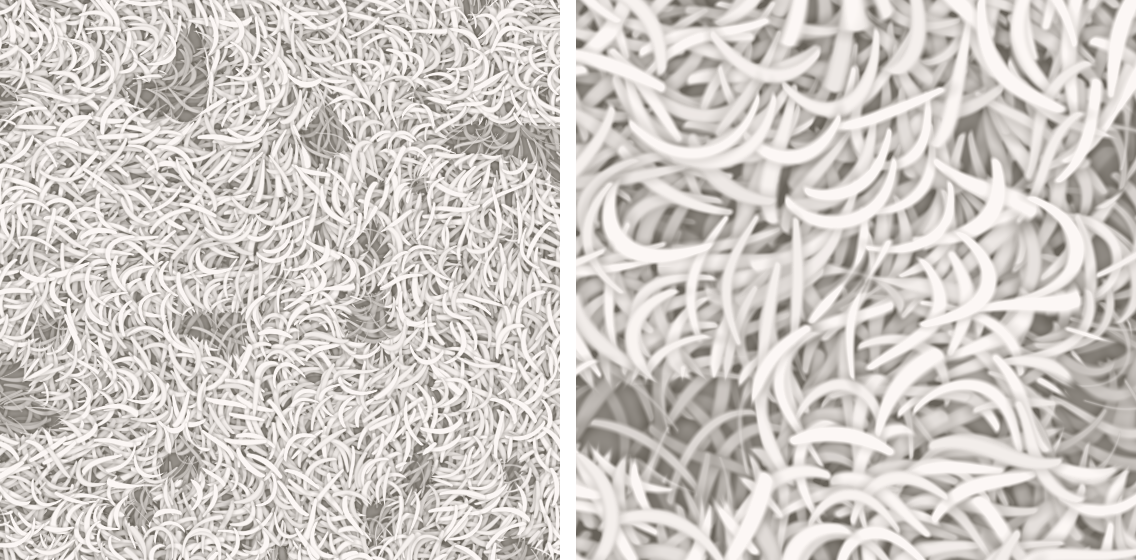
Left, the full canvas; right, a detail of the centre.
Reproduce this texture procedurally as a Shadertoy shader.

```glsl
#define LAYERS 10
#define CELLS 22.0
#define HALF_WIDTH 0.097
#define EDGE_BLUR 0.035
#define SHADOW 0.12
#define SHADOW_REACH 0.24
#define FLOW_SCALE 5.0
#define GAP_SCALE 12.0
#define DEEP_TONE 0.70
#define TIP_TONE 1.06
#define DARK vec3(0.46, 0.44, 0.41)
#define LIGHT vec3(0.98, 0.96, 0.95)

vec4 hash4(vec2 p) {
    vec4 q = fract(p.xyxy * vec4(0.1031, 0.1030, 0.0973, 0.1099));
    q += dot(q, q.wzxy + 33.33);
    return fract((q.xxyz + q.yzzw) * q.zywx);
}

float noise(vec2 p) {
    vec2 i = floor(p), f = fract(p);
    f = f * f * (3.0 - 2.0 * f);
    float low = mix(hash4(i).x, hash4(i + vec2(1, 0)).x, f.x);
    float high = mix(hash4(i + vec2(0, 1)).x, hash4(i + vec2(1, 1)).x, f.x);
    return mix(low, high, f.y);
}

// Bent fibre: x is the relative position along it, y the distance to it
vec2 fibre(vec2 p, float angle, float bend, float halfLength) {
    float c = cos(angle), s = sin(angle);
    p = vec2(c * p.x + s * p.y, c * p.y - s * p.x);
    float slope = 2.0 * bend * p.x;
    float across = abs(p.y - bend * (p.x * p.x - 0.2)) * inversesqrt(1.0 + slope * slope);
    float beyond = max(abs(p.x) - halfLength, 0.0);
    return vec2(p.x / halfLength, length(vec2(across, beyond)));
}

void mainImage(out vec4 fragColor, in vec2 fragCoord) {
    vec2 uv = fragCoord / min(iResolution.x, iResolution.y);

    // Tuft direction, and hollows where the upper fibres thin out
    float flow = 1.1 + 3.8 * (noise(uv * FLOW_SCALE + 90.0) - 0.5);
    float gap = noise(uv * GAP_SCALE + 40.0);

    // Sheets of fibres from the tips down, until nothing below shows
    float tone = 0.0, light = 1.0;
    for (int layer = 0; layer < LAYERS; layer++) {
        if (light < 0.03) break;
        float depth = float(layer) / float(LAYERS - 1);
        float layerTone = mix(DEEP_TONE, TIP_TONE, pow(1.0 - depth, 0.6));
        float fullness = mix(smoothstep(0.12, 0.30, gap), 1.0, smoothstep(0.4, 0.8, depth));
        vec2 p = uv * CELLS + float(layer) * vec2(0.37, 0.61);
        vec2 base = floor(p);

        for (int i = 0; i < 9; i++) {
            vec2 cell = base + vec2(i % 3 - 1, i / 3 - 1);
            vec4 rnd = hash4(cell + 60.0 + float(layer) * vec2(37.0, 71.0));
            vec4 look = fract(rnd * 57.0 + rnd.wxyz * 13.0);
            float angle = flow + 2.2 * (rnd.z - 0.5);
            float bend = 1.2 * (look.x - 0.5);
            vec2 d = fibre(p - cell - rnd.xy, angle, bend, mix(0.65, 0.88, look.y));
            float width = HALF_WIDTH * mix(0.75, 1.2, look.z) * (1.0 - 0.35 * d.x * d.x);
            width *= fullness;

            // Rounded fibre, then the soft shadow it drops on those below
            float cover = 1.0 - smoothstep(width - EDGE_BLUR, width + EDGE_BLUR, d.y);
            cover *= smoothstep(0.1, 0.5, fullness);
            float body = layerTone - 0.11 * rnd.w;
            body -= 0.07 * smoothstep(0.3, 1.1, d.y / (width + 0.001));
            tone += light * cover * body;
            float shade = 1.0 - smoothstep(0.3 * width, SHADOW_REACH, d.y);
            light *= (1.0 - cover) * (1.0 - SHADOW * fullness * shade);
        }
    }
    tone += light * 0.58;

    // Warm grey hollows up to near white tips
    tone = clamp(tone, 0.40, 0.99);
    fragColor = vec4(mix(DARK, LIGHT, (tone - DARK.r) / (LIGHT.r - DARK.r)), 1.0);
}
```
